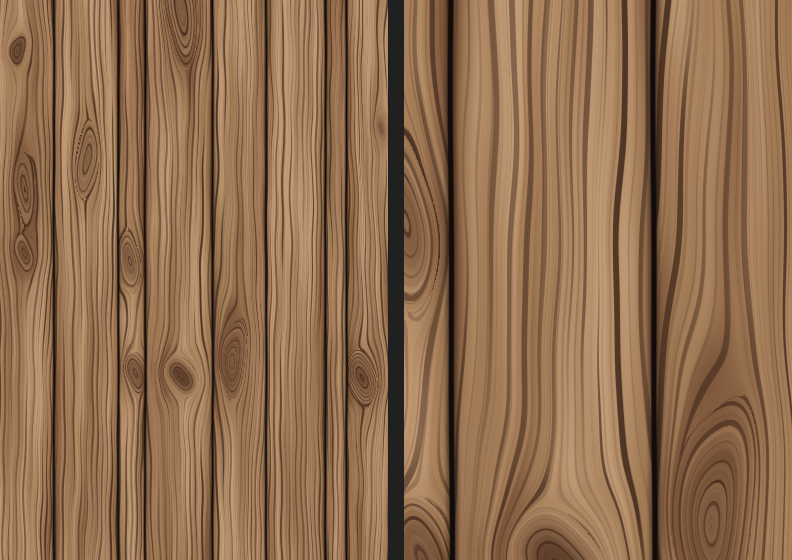
Left, the full canvas; right, a detail of the centre.
This texture is drawn by a WebGL 2 fragment shader. Its source:

```glsl
#version 300 es
precision highp float;
// Eight vertical wooden planks of uneven width, parted by dark gaps.
// Grain lines are level sets of a field that flows around oval knots and
// turns into rings inside them; layered sines vary tone, width and wear.
uniform vec2 u_resolution;
out vec4 fragColor;

const int PLANKS = 8;
const int KNOT_COUNT = 11;

const vec3 LIGHT = vec3(0.76, 0.61, 0.465);
const vec3 MID = vec3(0.635, 0.48, 0.338);
const vec3 SHADE = vec3(0.49, 0.34, 0.23);
const vec3 GRAIN = vec3(0.29, 0.19, 0.125);
const vec3 KNOT_CORE = vec3(0.25, 0.14, 0.09);
const vec3 GAP = vec3(0.07, 0.045, 0.035);

// Plank borders, in canvas widths
const float EDGES[9] = float[9](-0.03, 0.139, 0.305, 0.374, 0.548, 0.686, 0.839, 0.893, 1.03);

// Knots: centre x, centre y, radius, vertical stretch
const vec4 KNOTS[11] = vec4[11](
  vec4(0.047, 1.316, 0.027, 1.8), vec4(0.066, 0.96, 0.027, 3.6),
  vec4(0.064, 0.79, 0.026, 1.9), vec4(0.224, 1.03, 0.030, 3.2),
  vec4(0.333, 0.765, 0.028, 2.7), vec4(0.350, 0.485, 0.028, 1.9),
  vec4(0.468, 0.474, 0.042, 1.2), vec4(0.469, 1.43, 0.044, 3.4),
  vec4(0.602, 0.523, 0.036, 2.8), vec4(0.932, 0.470, 0.039, 1.7),
  vec4(0.983, 1.115, 0.016, 2.4));

float hash(float n) {
  return fract(sin(n * 127.1 + 3.7) * 4375.85);
}

// Layered sines, roughly -1 to 1
float waves(vec2 p, float seed) {
  float sum = 0.0, gain = 0.5;
  for (int i = 0; i < 4; i++) {
    sum += gain * sin(p.x + seed + 1.4 * sin(p.y + seed * 1.7));
    p = p.yx * vec2(1.7, 1.9) + 2.3;
    gain *= 0.6;
  }
  return sum;
}

// Offset from a knot with its stretch removed and a wavy outline
vec2 knotSpace(vec2 p, vec4 knot) {
  vec2 d = (p - knot.xy) / vec2(1.0, knot.w);
  return d + 0.13 * knot.z * sin(d.yx * 2.8 / knot.z + knot.y * 40.0);
}

// Sideways shift of the grain: flow outside the knot, rings inside
float knotShift(vec2 p, vec2 d, vec4 knot) {
  float r = length(d);
  if (r < knot.z) return knot.x - p.x + 1.8 * (knot.z - r);
  return -d.x * knot.z * knot.z / (r * r);
}

// Grain lines of tapering width; phase grows by one per line.
// maxWidth caps the drawn half width where the lines spread apart.
float grainLines(float phase, float y, float seed, float thickness, float maxWidth) {
  float id = floor(phase) + seed * 31.0;
  float h = hash(id);
  float taper = 0.65 + 0.35 * sin(y * mix(3.0, 8.0, h) + h * 40.0);
  float slope = clamp(fwidth(phase), 0.001, 0.6);
  float halfWidth = thickness * mix(0.55, 1.2, hash(id + 0.5)) * taper;
  halfWidth = min(halfWidth, slope * maxWidth * u_resolution.x);
  float aa = slope * 0.7;
  float d = abs(fract(phase) - 0.5);
  float ink = 1.0 - smoothstep(halfWidth - aa, halfWidth + aa, d);
  return ink * mix(0.55, 1.0, h) * smoothstep(0.22, 0.5, taper);
}

void main() {
  vec2 p = gl_FragCoord.xy / u_resolution.x;
  float px = 1.0 / u_resolution.x;

  // Find the plank and the distance to its nearest border
  float wobble = 0.0006 * sin(p.y * 9.0) + 0.0004 * sin(p.y * 23.0);
  int plank = 0;
  for (int i = 1; i < PLANKS; i++) if (p.x + wobble > EDGES[i]) plank = i;
  float lo = EDGES[plank], hi = EDGES[plank + 1];
  float border = min(p.x + wobble - lo, hi - p.x - wobble);
  float across = abs(2.0 * (p.x - lo) / (hi - lo) - 1.0);
  float seed = float(plank) * 1.37 + 0.6;

  // Bend the grain, then lead it around this plank's knots
  float x = p.x + 0.007 * waves(vec2(p.y * 4.0, p.x * 14.0), seed)
          + 0.0016 * sin(p.y * 27.0 + p.x * 60.0);
  float core = 0.0, halo = 0.0;
  for (int i = 0; i < KNOT_COUNT; i++) {
    vec4 knot = KNOTS[i];
    if (knot.x < lo || knot.x > hi) continue;
    vec2 d = knotSpace(p, knot);
    float r = length(d) / knot.z;
    x += knotShift(p, d, knot);
    core = max(core, (1.0 - smoothstep(0.1, 1.05, r)) * 1.2 / knot.w);
    halo = max(halo, 1.0 - smoothstep(0.8, 2.0, r));
  }

  // Wood tone: broad patches, streaks along the grain, a shade per plank
  float phase = x * mix(62.0, 82.0, hash(seed));
  phase += 0.5 * sin(phase * 0.63 + seed);
  float tone = 0.73 + 0.28 * waves(vec2(x * 70.0, p.y * 2.5), seed)
             + 0.3 * waves(vec2(p.y * 3.2, p.x * 16.0), seed * 2.3)
             + 0.12 * sin(x * 190.0 + 2.0 * sin(p.y * 3.0 + seed))
             + 0.2 * (hash(seed + 4.0) - 0.5);
  tone += 0.2 * (fract(phase) - 0.5) * smoothstep(1.0, 0.8, fract(phase));
  tone -= 0.2 * halo + 0.4 * (1.0 - smoothstep(0.0, 0.03, border));
  vec3 color = mix(SHADE, MID, smoothstep(0.0, 0.5, tone));
  color = mix(color, LIGHT, smoothstep(0.45, 1.1, tone));
  color = mix(color, KNOT_CORE, min(core, 0.85) * 0.75);

  // Bold lines, calmer in mid-plank, over faint fine ones
  float calm = mix(1.0, smoothstep(0.0, 0.7, across + halo), 0.5 * hash(seed + 9.0));
  float bold = grainLines(phase, p.y, seed, 0.19, 0.0024) * calm;
  float fine = grainLines(phase * 2.3 + 0.3, p.y, seed + 5.0, 0.15, 0.0015);
  color = mix(color, SHADE * 0.85, 0.4 * fine);
  color = mix(color, mix(GRAIN, KNOT_CORE, halo * 0.6), 0.95 * bold);

  // Dark gap with a soft shadow on both sides
  color *= mix(0.62, 1.0, smoothstep(0.001, 0.008, border));
  color = mix(GAP, color, smoothstep(0.0022 - px, 0.0022 + px, border));
  fragColor = vec4(color, 1.0);
}
```
